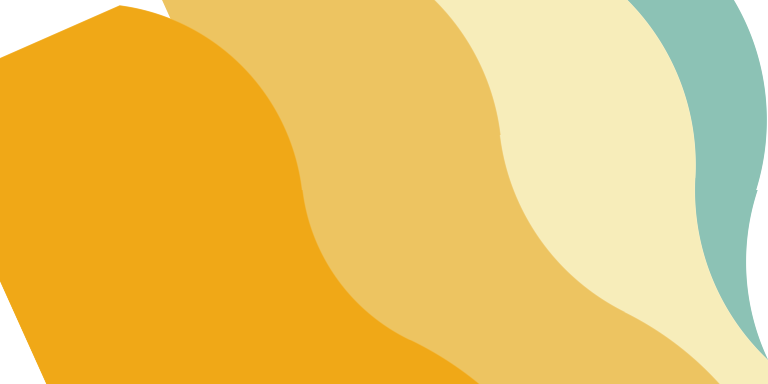
Give the GLSL for this background, as a WebGL 1 fragment shader.

```glsl
precision highp float;

uniform vec2 u_resolution;

// Signed distance to a wavy edge, positive on its left side.
// Each arc is (centre x, centre y, radius); joins are the heights where arcs meet.
float wave(vec2 p, vec3 crest, vec3 hollow, vec3 foot, vec2 joins) {
  if (p.y > joins.x && p.y < joins.y) {
    vec2 h = p - hollow.xy;
    return length(vec2(min(h.x, 0.0), h.y)) - hollow.z;
  }
  vec3 arc = p.y < joins.x ? crest : foot;
  vec2 d = p - arc.xy;
  return arc.z - length(vec2(max(d.x, 0.0), d.y));
}

float cover(float dist, float pixel) {
  return smoothstep(-0.6 * pixel, 0.6 * pixel, dist);
}

// Lays a flat band over the colour, with a faint pale seam on its rim
vec3 layBand(vec3 below, vec3 band, float dist, float pixel) {
  float seam = 0.15 * (1.0 - smoothstep(0.0, 1.2 * pixel, abs(dist)));
  vec3 rim = mix(band, vec3(1.0), seam);
  return mix(below, rim, cover(dist, pixel));
}

void main() {
  // Canvas two units wide and one high, measured down from the top
  vec2 p = gl_FragCoord.xy / u_resolution * vec2(2.0, 1.0);
  p.y = 1.0 - p.y;
  float pixel = 1.0 / u_resolution.y;

  vec3 white = vec3(1.0);
  vec3 teal = vec3(0.55, 0.76, 0.71);
  vec3 cream = vec3(0.97, 0.93, 0.73);
  vec3 sand = vec3(0.93, 0.77, 0.38);
  vec3 orange = vec3(0.94, 0.66, 0.09);
  vec3 noFoot = vec3(0.0);

  // Curved right edges of the bands
  float tealEdge = wave(p, vec3(1.385, 0.3125, 0.612),
                        vec3(2.539, 0.682, 0.596), noFoot, vec2(0.495, 2.0));
  float creamEdge = wave(p, vec3(1.203, 0.430, 0.609),
                         vec3(2.419, 0.495, 0.609), noFoot, vec2(0.464, 2.0));
  float sandEdge = wave(p, vec3(0.714, 0.422, 0.594), vec3(1.891, 0.281, 0.593),
                        vec3(1.260, 1.555, 0.828), vec2(0.352, 0.8125));
  float orangeEdge = wave(p, vec3(0.240, 0.560, 0.551), vec3(1.284, 0.435, 0.499),
                          vec3(0.685, 1.682, 0.885), vec2(0.495, 0.885));

  // Straight cuts along one tilted frame
  vec2 across = vec2(0.912, -0.411);
  vec2 along = vec2(0.403, 0.915);
  float sandCut = dot(p - vec2(0.422, 0.0), across);
  float topCut = dot(p - vec2(0.0, 0.151), along);
  float sideCut = dot(p - vec2(0.0, 0.734), across);

  // Stack from back to front
  vec3 color = mix(white, teal, cover(tealEdge, pixel));
  color = layBand(color, cream, creamEdge, pixel);
  color = layBand(color, sand, sandEdge, pixel);
  color = mix(white, color, cover(sandCut, pixel));
  color = layBand(color, orange, min(orangeEdge, min(topCut, sideCut)), pixel);
  color = mix(white, color, cover(sideCut, pixel));

  gl_FragColor = vec4(color, 1.0);
}
```
